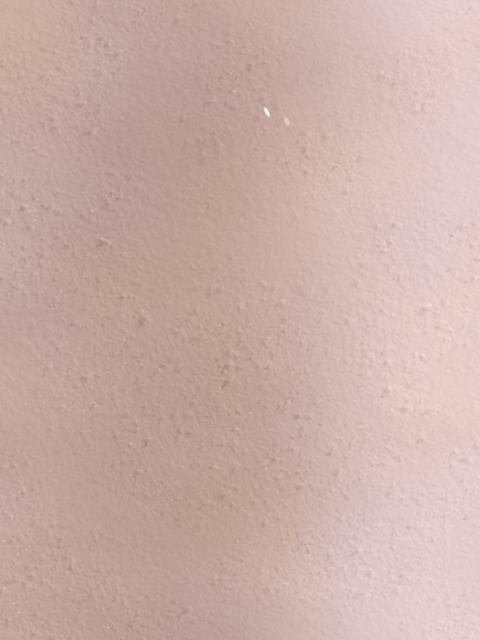
A Shadertoy shader for this texture:

```glsl
// Pale pink plaster wall in soft side light: a broad tone ramp with cloudy tints,
// fine relief shaded by the slope of layered value noise, and scattered
// ragged dents, pale specks and two bright flakes.

const vec3 SHADE = vec3(0.722, 0.602, 0.570);
const vec3 MIDTONE = vec3(0.785, 0.678, 0.650);
const vec3 BRIGHT = vec3(0.895, 0.797, 0.788);
const vec3 LILAC = vec3(-0.006, 0.000, 0.014);
const vec3 OCHRE = vec3(0.004, 0.002, -0.012);
const vec3 CREAM = vec3(0.95, 0.86, 0.79);
const vec2 LIGHT = vec2(0.80, 0.60);

float hash(vec2 p) {
    return fract(sin(dot(p, vec2(127.1, 311.7))) * 43758.5453);
}

vec2 hash2(vec2 p) {
    return vec2(hash(p), hash(p + 37.4));
}

float noise(vec2 p) {
    vec2 i = floor(p), f = fract(p);
    f = f * f * (3.0 - 2.0 * f);
    return mix(mix(hash(i), hash(i + vec2(1, 0)), f.x),
               mix(hash(i + vec2(0, 1)), hash(i + vec2(1, 1)), f.x), f.y);
}

float fbm(vec2 p) {
    float sum = 0.0, amp = 0.5;
    for (int i = 0; i < 4; i++) {
        sum += amp * noise(p);
        p = mat2(1.6, 1.2, -1.2, 1.6) * p + 5.3;
        amp *= 0.5;
    }
    return sum / 0.9375;
}

mat2 rotate(float a) {
    return mat2(cos(a), sin(a), -sin(a), cos(a));
}

// Height of the rough surface, in layers turned against each other
float surface(vec2 p) {
    return 0.45 * noise(rotate(0.5) * p * 85.0) + 0.5 * noise(rotate(1.1) * p * 160.0 + 9.0)
         + 0.5 * noise(rotate(0.3) * p * 270.0 + 3.0);
}

// Signed shading of scattered dents: dark on one side, lit on the other
float dents(vec2 p, float cells, float density) {
    vec2 q = p * cells;
    q += 0.5 * vec2(noise(q * 2.6), noise(q * 2.6 + 31.0));
    vec2 id = floor(q);
    float sum = 0.0;
    for (int y = -1; y <= 1; y++)
    for (int x = -1; x <= 1; x++) {
        vec2 c = id + vec2(x, y);
        vec2 d = q - c - hash2(c);
        float keep = step(hash(c + 71.0), density);
        float radius = mix(0.14, 0.34, hash(c + 19.0));
        vec2 e = rotate(0.3 + 1.2 * hash(c + 5.0)) * d / radius;
        e.y *= mix(0.45, 0.8, hash(c + 29.0));
        sum += keep * (dot(d / radius, LIGHT) - 0.35) * exp(-dot(e, e));
    }
    return sum;
}

// Coverage of sparse small pale grains
float specks(vec2 p, float cells, float density) {
    vec2 q = p * cells, id = floor(q);
    vec2 d = q - id - mix(vec2(0.3), vec2(0.7), hash2(id + 11.0));
    float radius = mix(0.12, 0.28, hash(id + 53.0));
    return step(hash(id + 83.0), density) * smoothstep(radius, 0.0, length(d));
}

// Soft-edged oval chip
float flake(vec2 p, vec2 center, vec2 size, float angle) {
    vec2 d = rotate(angle) * (p - center) / size;
    return smoothstep(1.2, 0.5, length(d));
}

// Broad light: dim left of centre, brightest along the right
float lightRamp(vec2 uv, float cloud) {
    float slant = uv.x + 0.03 * sin(uv.y * 12.0 + 0.6) + 0.12 * (cloud - 0.5);
    float right = smoothstep(0.36, 0.95, slant);
    float left = smoothstep(0.28, 0.0, slant);
    float top = smoothstep(0.75, 1.0, uv.y) * (1.0 - right);
    return 0.08 + 0.95 * right + 0.18 * left + 0.14 * top;
}

vec3 wallColor(float tone) {
    vec3 low = mix(SHADE, MIDTONE, tone / 0.38);
    return tone < 0.38 ? low : mix(MIDTONE, BRIGHT, (tone - 0.38) / 0.62);
}

void mainImage(out vec4 fragColor, in vec2 fragCoord) {
    vec2 uv = fragCoord / iResolution.xy;
    vec2 p = fragCoord / iResolution.y;

    // Broad tone and tint
    float cloud = fbm(p * 3.5 + 2.0);
    float tone = lightRamp(uv, cloud) + 0.24 * (fbm(p * vec2(6.0, 10.0) + 20.0) - 0.5);
    vec3 color = wallColor(tone);
    float tint = fbm(p * 5.5 + 40.0) + 0.12 * (uv.x - 0.5);
    color += LILAC * smoothstep(0.48, 0.75, tint) + OCHRE * smoothstep(0.52, 0.25, tint);
    color += 2.5 * OCHRE * smoothstep(0.25, 0.0, length(uv - vec2(0.0, 1.0)));

    // Fine relief, stronger in rough patches
    float rough = smoothstep(0.32, 0.68, fbm(p * 8.0 + 60.0));
    float slope = surface(p + LIGHT * 0.0016) - surface(p - LIGHT * 0.0016);
    color -= slope * mix(0.046, 0.070, rough);

    // Dents in two sizes
    float relief = dents(p, 80.0, 0.13) + 0.8 * dents(p + 4.7, 120.0, 0.16);
    color += relief * mix(0.02, 0.065, rough);

    // Pale grains and two chips
    float grains = specks(p, 80.0, 0.06) * mix(0.15, 0.45, rough);
    color = mix(color, CREAM, grains);
    color = mix(color, vec3(0.98, 0.94, 0.90), flake(p, vec2(0.417, 0.825), vec2(0.0035, 0.009), -0.5));
    color = mix(color, vec3(0.92, 0.80, 0.66), flake(p, vec2(0.448, 0.810), vec2(0.004, 0.008), -0.4));

    fragColor = vec4(clamp(color, 0.0, 1.0), 1.0);
}
```
